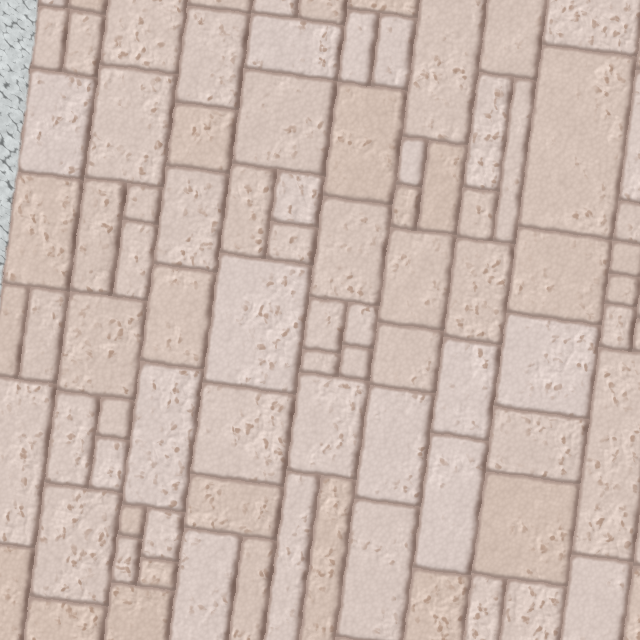
Write a Shadertoy shader that draws this texture.

```glsl
float hash(vec2 p) {
    vec3 q = fract(vec3(p.xyx) * 0.1031);
    q += dot(q, q.yzx + 33.33);
    return fract((q.x + q.y) * q.z);
}

// Cellular noise: distance to the nearest scattered point
float cells(vec2 p) {
    vec2 base = floor(p);
    float nearest = 2.0;
    for (int y = -1; y <= 1; y++)
    for (int x = -1; x <= 1; x++) {
        vec2 c = base + vec2(x, y);
        vec2 point = c + vec2(hash(c + 11.3), hash(c + 47.7));
        nearest = min(nearest, length(p - point));
    }
    return nearest;
}

// Layered sines, roughly -1 to 1
float waves(vec2 p) {
    float sum = 0.0, amp = 0.5;
    for (int i = 0; i < 4; i++) {
        sum += amp * sin(p.x + 1.7 * sin(p.y)) * cos(p.y + 1.3 * sin(p.x * 0.8));
        p = mat2(1.5, 1.1, -1.1, 1.5) * p + 2.3;
        amp *= 0.6;
    }
    return sum;
}

float rockHeight(vec2 p) {
    vec2 q = p + 0.006 * vec2(waves(p * 60.0), waves(p.yx * 55.0 + 4.0));
    return cells(q * vec2(50.0, 34.0)) + 0.45 * cells(q * 105.0);
}

// Uneven grid line; line zero of the columns stays put
float gridLine(float k, float lane) {
    return k + (k == 0.0 ? 0.0 : 0.34 * (hash(vec2(k + 40.0, lane)) - 0.5));
}

vec2 gridSpan(float x, float lane, out float k) {
    k = floor(x);
    if (x < gridLine(k, lane)) k -= 1.0;
    else if (x > gridLine(k + 1.0, lane)) k += 1.0;
    return vec2(gridLine(k, lane), gridLine(k + 1.0, lane));
}

// Keeps the part of the span that holds x, and updates the stone id
void cutSpan(float x, inout vec2 span, float where, inout vec2 id) {
    float m = mix(span.x, span.y, where);
    if (x > m) { span.x = m; id += vec2(17.0, 5.0); }
    else { span.y = m; id += vec2(3.0, 29.0); }
}

vec3 wall(vec2 p) {
    vec2 q = p + 0.0022 * vec2(waves(p * 75.0), waves(p * 70.0 + 9.0));

    // Columns, then blocks within each column
    float col, row;
    vec2 across = gridSpan((q.x + 0.07) / 0.115, 3.0, col) * 0.115 - 0.07;
    float shift = hash(vec2(col + 20.0, 8.0));
    vec2 along = (gridSpan(q.y / 0.3 + shift, col + 60.0, row) - shift) * 0.3;

    // Random splits of the blocks into stones
    vec2 id = vec2(col * 37.0 + 400.0, row * 41.0 + 300.0);
    if (hash(id) < 0.82) cutSpan(q.y, along, mix(0.33, 0.67, hash(id + 1.5)), id);
    if (hash(id + 2.5) < 0.34) {
        cutSpan(q.x, across, mix(0.36, 0.64, hash(id + 3.5)), id);
        if (hash(id + 4.5) < 0.42) cutSpan(q.y, along, mix(0.3, 0.7, hash(id + 5.5)), id);
    }

    // Rounded stone outline, positive inside
    vec2 halfSize = 0.5 * vec2(across.y - across.x, along.y - along.x);
    vec2 local = q - vec2(across.x + across.y, along.x + along.y) * 0.5;
    vec2 e = abs(local) - halfSize + 0.012;
    float inside = 0.012 - length(max(e, 0.0)) - min(max(e.x, e.y), 0.0);

    // Stone face: tint, chipped relief, brown pits and grain
    float rough = hash(id + 6.5);
    float patches = waves(p * 27.0 + rough * 20.0);
    vec3 stone = mix(vec3(0.855, 0.795, 0.77), vec3(0.825, 0.745, 0.695), hash(id + 7.5));
    stone += 0.022 * patches;
    float height = rockHeight(p);
    float relief = height - rockHeight(p + vec2(0.0035, -0.003));
    float chipped = smoothstep(-0.25, 0.5, patches + rough * 0.6 - 0.25 + 0.25 * local.x / halfSize.x);
    stone += relief * mix(0.035, 0.16, chipped);
    float pit = smoothstep(0.48, 0.2, height) * chipped;
    stone = mix(stone, vec3(0.64, 0.51, 0.43), 0.6 * pit);
    float grain = cells(mat2(0.8, 0.6, -0.6, 0.8) * p * vec2(150.0, 130.0));
    stone += 0.05 * (0.45 - grain);

    // Joints, with a deep shadow along the right side of each stone
    vec3 color = mix(vec3(0.69, 0.60, 0.56), stone, smoothstep(0.0005, 0.007, inside));
    float rightGap = halfSize.x - local.x;
    float depth = 0.62 + 0.38 * waves(p * vec2(20.0, 38.0) + 5.0);
    float ends = smoothstep(0.0, 0.012, halfSize.y - abs(local.y));
    float shadow = exp(-pow((rightGap - 0.003) / mix(0.004, 0.0075, depth), 2.0));
    color = mix(color, vec3(0.46, 0.37, 0.335), shadow * depth * mix(0.45, 1.0, ends));
    float lowerGap = halfSize.y + local.y;
    color *= 1.0 - 0.12 * exp(-pow((lowerGap - 0.003) / 0.004, 2.0));
    return color;
}

// Pale plaster strip with dark diagonal flecks
vec3 plaster(vec2 p) {
    vec2 q = mat2(0.8, 0.6, -0.6, 0.8) * p;
    float fleck = cells(q * vec2(85.0, 160.0));
    float tone = 0.82 + 0.08 * waves(p * 130.0);
    return vec3(0.98, 1.0, 1.0) * (tone - 0.32 * smoothstep(0.5, 0.95, fleck));
}

void mainImage(out vec4 fragColor, in vec2 fragCoord) {
    vec2 uv = fragCoord / iResolution.xy;
    vec2 p = mat2(0.991, 0.131, -0.131, 0.991) * uv;
    float border = -0.07 + 0.003 * waves(p * 60.0);
    vec3 color = mix(plaster(p), wall(p), smoothstep(-0.003, 0.003, p.x - border));
    fragColor = vec4(clamp(color, 0.0, 1.0), 1.0);
}
```
